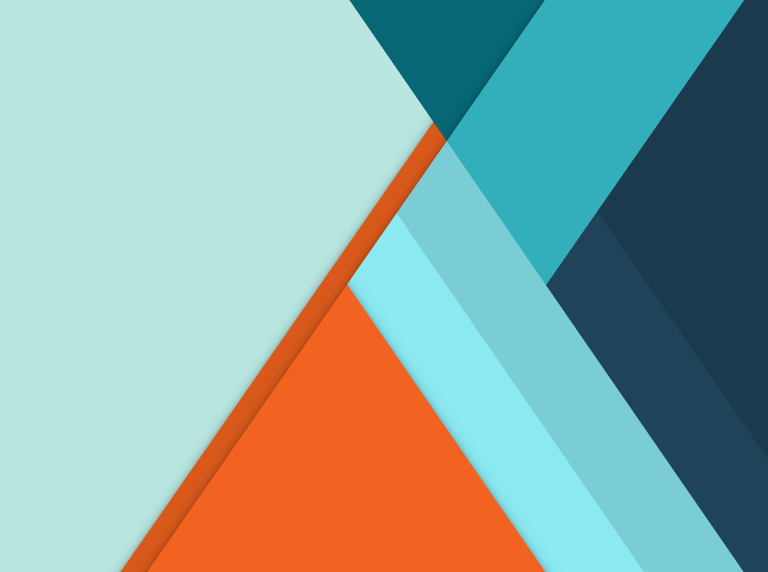
Write a WebGL 2 fragment shader that draws this background.

```glsl
#version 300 es
precision highp float;
// Layered paper sheets cut along two families of parallel diagonals.
// Each family is a signed distance field; sheets are stacked by mixing
// antialiased half-planes, with soft shadows along the raised edges.

uniform vec2 u_resolution;
out vec4 fragColor;

// Layout, in canvas heights: run per unit of rise, and feet on the base line
const float ASPECT = 1.338;
const float RISING_RUN = 0.693;
const float FALLING_RUN = 0.687;
const float STRIP_FOOT = 0.2099;
const float BAND_FOOT = 0.2562;
const float NAVY_FOOT = 0.6037;
const float TRIANGLE_FOOT = 0.9500;
const float PALE_FOOT = 1.1220;
const float CROSS_FOOT = 1.2957;
const float NIGHT_FOOT = 1.4735;

// Shadows
const float SHADOW_WIDTH = 0.006;
const float SHADOW_STRENGTH = 0.20;

// Sheet colours
const vec3 MINT = vec3(0.725, 0.902, 0.882);
const vec3 RUST = vec3(0.851, 0.349, 0.106);
const vec3 ORANGE = vec3(0.949, 0.388, 0.129);
const vec3 AQUA = vec3(0.545, 0.914, 0.949);
const vec3 MIST = vec3(0.482, 0.804, 0.835);
const vec3 DEEP_TEAL = vec3(0.027, 0.405, 0.460);
const vec3 TEAL = vec3(0.200, 0.682, 0.733);
const vec3 NAVY = vec3(0.122, 0.263, 0.349);
const vec3 NIGHT = vec3(0.110, 0.227, 0.302);

// Signed distance to a diagonal, positive on its right
float rising(vec2 p, float foot) {
    return (p.x - RISING_RUN * p.y - foot) / length(vec2(1.0, RISING_RUN));
}

float falling(vec2 p, float foot) {
    return (p.x + FALLING_RUN * p.y - foot) / length(vec2(1.0, FALLING_RUN));
}

// Antialiased coverage of the positive side
float cover(float d) {
    return clamp(d * u_resolution.y + 0.5, 0.0, 1.0);
}

// Darkening that fades with distance from a raised edge
float shadow(float d) {
    return 1.0 - SHADOW_STRENGTH * exp(-max(d, 0.0) / SHADOW_WIDTH);
}

void main() {
    vec2 p = gl_FragCoord.xy / u_resolution * vec2(ASPECT, 1.0);

    float strip = rising(p, STRIP_FOOT);
    float band = rising(p, BAND_FOOT);
    float navy = rising(p, NAVY_FOOT);
    float triangle = falling(p, TRIANGLE_FOOT);
    float pale = falling(p, PALE_FOOT);
    float cross = falling(p, CROSS_FOOT);
    float night = falling(p, NIGHT_FOOT);

    // Lower sheets: orange triangle, aqua band and its translucent half
    vec3 inner = mix(ORANGE, AQUA * shadow(triangle), cover(triangle));
    inner = mix(inner, MIST, cover(pale));

    // Mint field and rust strip lie left of the inner sheets
    vec3 lower = mix(MINT * shadow(-strip), RUST * shadow(-band), cover(strip));
    lower = mix(lower, inner, cover(band));

    // Upper sheets: deep teal, teal band and the two navy folds
    vec3 upper = mix(DEEP_TEAL * shadow(-band), TEAL, cover(band));
    upper = mix(upper, mix(NAVY, NIGHT, cover(night)), cover(navy));

    fragColor = vec4(mix(lower, upper, cover(cross)), 1.0);
}
```
